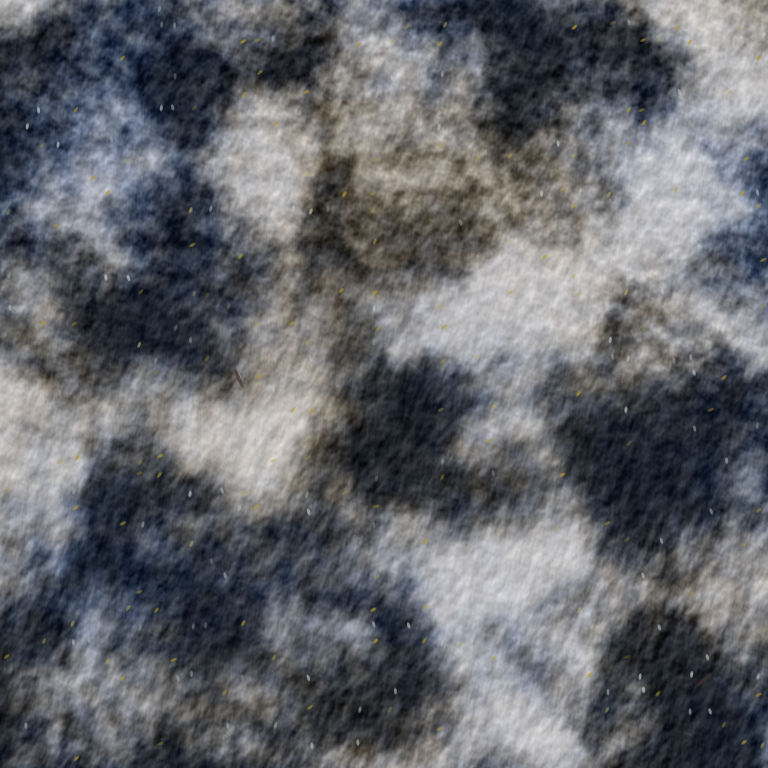
Write a WebGL 1 fragment shader that draws this texture.

```glsl
precision highp float;

uniform vec2 u_resolution;

#define PATCH_SCALE 4.2
#define PATCH_CONTRAST 6.3
#define GRAIN_SCALE 46.0
#define GRAIN_AMOUNT 0.27
#define RELIEF_AMOUNT 0.13
#define STREAK_TILT 1.12
#define STREAK_STRETCH 2.1
#define FLECK_CELLS 46.0
#define FLECK_SHARE 0.11
#define FIBER_CELLS 5.0
#define FIBER_SHARE 0.16

const vec3 SHADOW = vec3(0.105, 0.125, 0.160);
const vec3 PALE = vec3(0.785, 0.780, 0.785);
const vec3 WARM_SHIFT = vec3(0.045, 0.010, -0.050);
const vec3 YELLOW = vec3(0.68, 0.60, 0.20);
const vec3 GLINT = vec3(0.74, 0.77, 0.76);
const vec3 RUST = vec3(0.27, 0.19, 0.16);

vec2 hash2(vec2 cell) {
  vec2 k = vec2(dot(cell, vec2(127.1, 311.7)), dot(cell, vec2(269.5, 183.3)));
  return fract(sin(k) * 43758.5);
}

vec2 direction(float angle) {
  return vec2(cos(angle), sin(angle));
}

float corner(vec2 cell, vec2 offset) {
  return dot(direction(6.2832 * hash2(cell).x), offset);
}

float gradientNoise(vec2 p) {
  vec2 i = floor(p), f = fract(p);
  vec2 u = f * f * f * (f * (f * 6.0 - 15.0) + 10.0);
  vec2 e = vec2(1.0, 0.0);
  return mix(mix(corner(i, f), corner(i + e.xy, f - e.xy), u.x),
             mix(corner(i + e.yx, f - e.yx), corner(i + e.xx, f - e.xx), u.x), u.y);
}

float fbm(vec2 p) {
  float sum = 0.0, amplitude = 1.0;
  for (int i = 0; i < 3; i++) {
    sum += amplitude * gradientNoise(p);
    p = mat2(1.6, 1.2, -1.2, 1.6) * p + 17.3;
    amplitude *= 0.5;
  }
  return sum;
}

// Rotates p so that its y axis runs along the given angle
vec2 alignTo(vec2 p, float angle) {
  vec2 along = direction(angle);
  return vec2(dot(p, vec2(along.y, -along.x)), dot(p, along));
}

// Sparse soft ellipses: x is coverage, y is a random value per cell
vec2 scatter(vec2 p, float share, vec2 radius, float tilt, float spread) {
  vec2 cell = floor(p);
  vec2 pick = hash2(cell + 71.0);
  vec2 center = mix(vec2(0.3), vec2(0.7), hash2(cell + 23.0));
  vec2 q = alignTo(fract(p) - center, tilt + spread * (pick.y - 0.5));
  float coverage = 1.0 - smoothstep(0.35, 1.0, length(q / radius));
  return vec2(coverage * step(pick.x, share), pick.y);
}

void main() {
  vec2 p = gl_FragCoord.xy / u_resolution.y;

  // Broad pale patches divided by dark, softly frayed veins
  vec2 warp = vec2(gradientNoise(p * 9.0 + 3.1), gradientNoise(p * 9.0 + 41.7));
  vec2 patchPos = p * PATCH_SCALE + 0.22 * warp;
  float patches = fbm(patchPos + 7.7) + 0.15 * (p.y - 0.5);
  patches += 0.10 * gradientNoise(p * 24.0);
  float tone = 1.0 / (1.0 + exp(-PATCH_CONTRAST * patches));

  // Pitted grain that turns into slanted streaks lower down
  vec2 streakPos = alignTo(p, STREAK_TILT) * vec2(1.25, 1.25 / STREAK_STRETCH);
  float streakiness = 1.0 - smoothstep(0.1, 0.8, p.y + 0.5 * gradientNoise(p * 3.0));
  float grain = mix(fbm(p * GRAIN_SCALE), fbm(streakPos * GRAIN_SCALE), streakiness);

  // Crinkled surface lit from the upper left
  vec2 reliefPos = mix(p, streakPos, 0.5) * GRAIN_SCALE * 1.7;
  float relief = fbm(reliefPos + 5.0) - fbm(reliefPos + vec2(4.75, 5.25));

  float midtone = 4.0 * tone * (1.0 - tone);
  float grainLevel = mix(0.42, 1.0, midtone) * GRAIN_AMOUNT;
  vec3 color = mix(SHADOW, PALE, pow(tone, 1.35));
  color += grain * grainLevel + relief * RELIEF_AMOUNT * mix(0.6, 1.0, midtone);

  // Blue-grey and beige drifts, strongest in the midtones
  float warmth = 2.6 * gradientNoise(p * 3.3 + 29.0) + 0.9 * gradientNoise(p * 31.0);
  color += WARM_SHIFT * clamp(warmth, -1.2, 1.2) * mix(0.2, 1.0, midtone);

  // Yellow flecks and pale glints
  vec2 fleck = scatter(p * FLECK_CELLS, FLECK_SHARE, vec2(0.13, 0.27), STREAK_TILT, 1.6);
  vec3 fleckColor = mix(YELLOW, GLINT, smoothstep(0.45, 0.65, fleck.y));
  color = mix(color, fleckColor, fleck.x * mix(0.25, 0.75, fract(fleck.y * 7.0)));

  // A few short rusty fibers
  vec2 fiber = scatter(p * FIBER_CELLS, FIBER_SHARE, vec2(0.018, 0.10), 1.3, 2.4);
  color = mix(color, RUST, 0.75 * fiber.x);

  gl_FragColor = vec4(clamp(color, 0.03, 0.92), 1.0);
}
```
